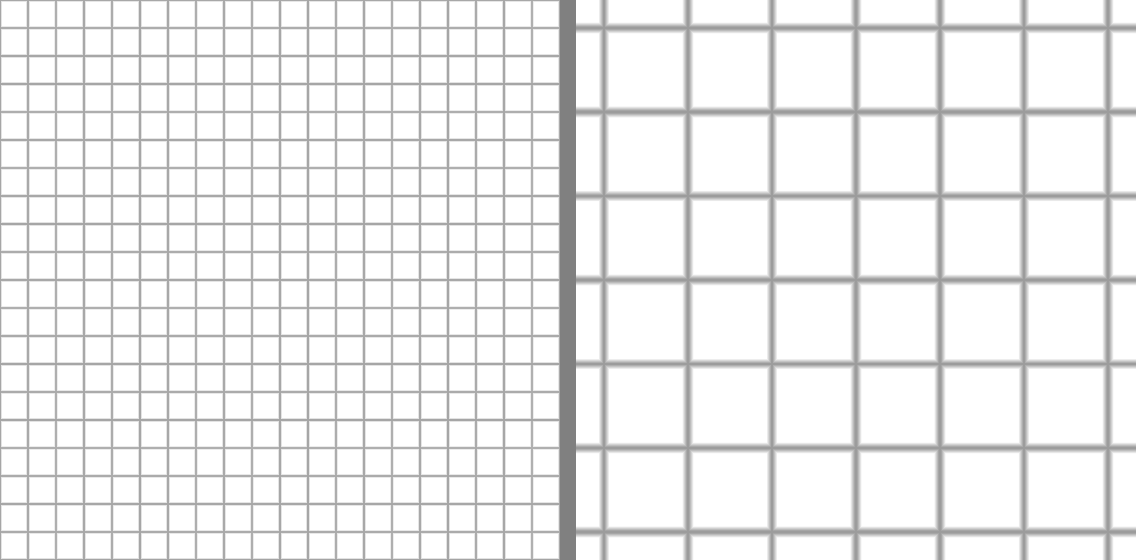
Left, the full canvas; right, a detail of the centre.
A WebGL 2 fragment shader for this pattern:

```glsl
#version 300 es
precision highp float;

uniform vec2 u_resolution;
out vec4 fragColor;

const vec2 CELL_COUNT = vec2(20.0);     // repeats across and down
const float LINE_WIDTH = 0.077;         // as a share of one cell
const float EDGE_SOFTNESS = 0.058;      // as a share of one cell
const float WEIGHT_VARIATION = 0.10;    // change in width from rule to rule
const vec3 PAPER_COLOR = vec3(1.0);
const vec3 LINE_COLOR = vec3(0.61);

// Slightly uneven weight for each rule, from layered sines.
vec2 ruleWeight(vec2 ruleIndex) {
    vec2 wave = 0.6 * sin(ruleIndex * 2.51 + vec2(0.4, 1.7))
              + 0.4 * sin(ruleIndex * 1.13 + vec2(2.1, 0.6));
    return 1.0 + WEIGHT_VARIATION * wave;
}

// Coverage of the vertical (x) and horizontal (y) rules, box filtered.
vec2 ruleCoverage(vec2 cellPos, vec2 filterSize) {
    vec2 ruleIndex = floor(cellPos + 0.5);
    vec2 distToRule = abs(cellPos - ruleIndex);
    vec2 halfWidth = 0.5 * LINE_WIDTH * ruleWeight(ruleIndex);
    vec2 low = max(distToRule - 0.5 * filterSize, -halfWidth);
    vec2 high = min(distToRule + 0.5 * filterSize, halfWidth);
    return clamp((high - low) / filterSize, 0.0, 1.0);
}

void main() {
    vec2 uv = gl_FragCoord.xy / u_resolution;
    vec2 filterSize = max(CELL_COUNT / u_resolution, vec2(EDGE_SOFTNESS));
    vec2 coverage = ruleCoverage(uv * CELL_COUNT, filterSize);

    // Crossings keep the same tone as the rules.
    float ink = max(coverage.x, coverage.y);
    fragColor = vec4(mix(PAPER_COLOR, LINE_COLOR, ink), 1.0);
}
```
